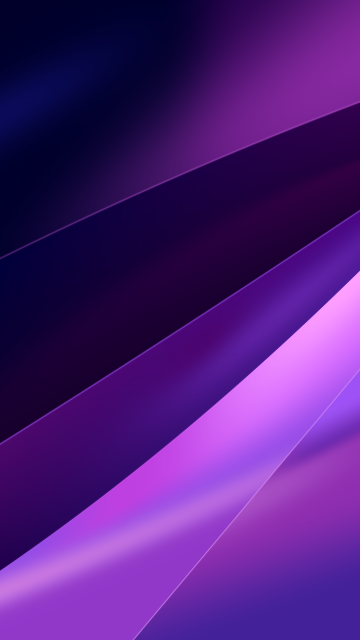
Write a Shadertoy shader that draws this background.

```glsl
// Overlapping diagonal silk sheets, from navy through violet to glowing pink.

// Height of a gently bowed diagonal running across the canvas.
float sweep(float x, float left, float right, float bow) {
    return mix(left, right, x) + 4.0 * bow * x * (1.0 - x);
}

// Soft bell around zero.
float glow(float d, float width) {
    return exp(-d * d / (width * width));
}

// Blend of four corner colours.
vec3 corners(vec2 st, vec3 lowL, vec3 lowR, vec3 highL, vec3 highR) {
    return mix(mix(lowL, lowR, st.x), mix(highL, highR, st.x), st.y);
}

// Lays a sheet below an edge, with a thin bright rim on that edge.
vec3 layer(vec3 above, vec3 sheet, float d, vec3 rim, float strength) {
    float soft = 0.7 / iResolution.y;
    vec3 col = mix(above, sheet, smoothstep(soft, -soft, d));
    return mix(col, rim, strength * glow(d, 0.0016));
}

// Dark sky with a purple haze resting on the first edge.
vec3 skySheet(vec2 p, float edge) {
    vec3 navy = vec3(0.0, 0.0, 0.17);
    vec3 plum = vec3(0.13, 0.0, 0.28);
    vec3 haze = vec3(0.53, 0.16, 0.63);
    vec3 blue = vec3(0.04, 0.04, 0.35);
    vec3 col = mix(navy, plum, smoothstep(0.45, 0.68, p.x));
    float streak = glow(p.y - 0.818 - 0.3 * p.x, 0.05);
    col = mix(col, blue, streak * smoothstep(0.55, 0.0, p.x));
    float spread = mix(0.05, 0.19, p.x);
    float lift = p.y - edge - 0.06 * p.x * p.x;
    return mix(col, haze, glow(lift, spread) * smoothstep(-0.1, 1.0, p.x));
}

// Deep navy sheet with a faint wine-coloured fold.
vec3 nightSheet(vec2 p, float t) {
    vec3 col = corners(vec2(p.x, t),
        vec3(0.08, 0.0, 0.16), vec3(0.07, 0.0, 0.17),
        vec3(0.0, 0.0, 0.23), vec3(0.20, 0.0, 0.31));
    float depth = sweep(p.x, 0.40, 0.75, 0.035) - p.y;
    float softness = mix(0.06, 0.008, p.x);
    float fold = smoothstep(-softness, softness, depth);
    fold *= exp(-max(depth, 0.0) / 0.08);
    return mix(col, vec3(0.21, 0.0, 0.27), fold * mix(0.35, 0.95, p.x));
}

// Violet sheet with a diffuse sheen.
vec3 violetSheet(vec2 p, float t) {
    vec3 col = corners(vec2(p.x, t),
        vec3(0.12, 0.0, 0.30), vec3(0.30, 0.10, 0.60),
        vec3(0.30, 0.03, 0.42), vec3(0.29, 0.02, 0.52));
    float sheen = glow(t - 0.4, 0.28) * glow(p.x - 0.8, 0.32);
    col = mix(col, vec3(0.40, 0.15, 0.68), 0.8 * sheen);
    float wine = glow(t - 0.7, 0.2) * glow(p.x - 0.56, 0.12);
    return mix(col, vec3(0.30, 0.0, 0.40), 0.6 * wine);
}

// Bright orchid sheet, pink on its upper rim and crossed by a pale crest.
vec3 orchidSheet(vec2 p, float edge, float crest) {
    vec3 violet = vec3(0.57, 0.29, 0.90);
    vec3 low = vec3(0.57, 0.22, 0.79);
    vec3 bright = mix(violet, vec3(0.75, 0.25, 0.88), smoothstep(0.05, 0.36, p.x));
    bright = mix(bright, vec3(0.82, 0.40, 1.0), smoothstep(0.35, 0.8, p.x));
    float s = (p.y - crest) / (edge - crest);
    vec3 col = mix(violet, bright, smoothstep(0.1, 0.65, s));
    col = mix(low, col, smoothstep(-0.04, 0.02, p.y - crest));
    float pink = glow(edge - p.y, 0.075) * smoothstep(0.45, 1.0, p.x);
    col = mix(col, vec3(1.0, 0.63, 1.0), pink);
    float pale = glow(p.y - crest, 0.025) * mix(0.95, 0.45, p.x);
    return mix(col, vec3(0.80, 0.48, 0.88), pale);
}

// Front sheet: indigo base, magenta slope, shaded crest, lilac top.
vec3 frontSheet(vec2 p, float crest) {
    vec3 indigo = vec3(0.26, 0.13, 0.60);
    vec3 magenta = vec3(0.56, 0.18, 0.69);
    float rise = smoothstep(0.0, 0.16, p.y - 0.2 * (p.x - 0.6));
    vec3 col = mix(indigo, magenta, rise);
    float d = p.y - crest;
    col = mix(col, vec3(0.68, 0.34, 0.79), 0.85 * glow(d + 0.025, 0.035) * smoothstep(1.15, 0.65, p.x));
    vec3 top = mix(vec3(0.42, 0.16, 0.68), vec3(0.62, 0.32, 0.96), smoothstep(0.0, 0.06, d));
    return mix(col, top, smoothstep(-0.018, 0.012, d) * smoothstep(0.68, 0.9, p.x));
}

void mainImage(out vec4 fragColor, in vec2 fragCoord) {
    vec2 p = fragCoord / iResolution.xy;

    // Sheet edges from back to front.
    float skyEdge = sweep(p.x, 0.596, 0.841, 0.008);
    float nightEdge = sweep(p.x, 0.306, 0.671, -0.003);
    float violetEdge = sweep(p.x, 0.108, 0.577, -0.021);
    float frontEdge = sweep(p.x, -0.2486, 0.423, 0.0);
    float crest = sweep(p.x, 0.0755, 0.325, -0.008);

    float nightT = clamp((p.y - nightEdge) / (skyEdge - nightEdge), 0.0, 1.0);
    float violetT = clamp((p.y - violetEdge) / (nightEdge - violetEdge), 0.0, 1.0);

    // Stack the sheets.
    vec3 col = skySheet(p, skyEdge);
    col = layer(col, nightSheet(p, nightT), p.y - skyEdge, vec3(0.66, 0.28, 0.75), mix(0.4, 0.7, p.x));
    col = layer(col, violetSheet(p, violetT), p.y - nightEdge, vec3(0.52, 0.24, 0.82), 0.75);
    col = layer(col, orchidSheet(p, violetEdge, crest), p.y - violetEdge, vec3(0.85, 0.45, 1.0), 0.15);
    col = layer(col, frontSheet(p, crest), p.y - frontEdge, vec3(0.84, 0.54, 0.95), 0.65);
    fragColor = vec4(col, 1.0);
}
```
